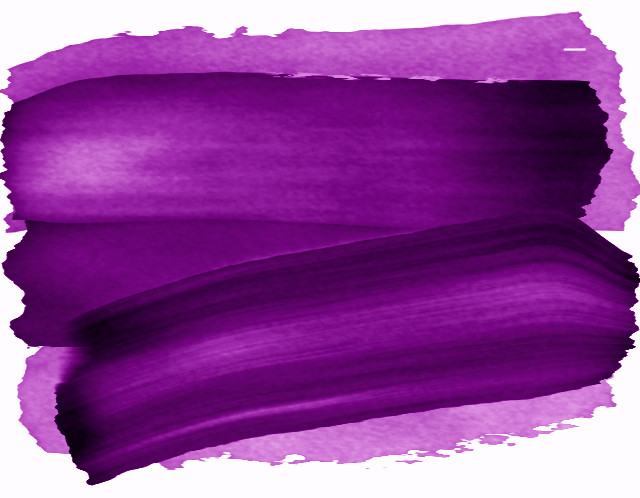
A WebGL 2 fragment shader for this background:

```glsl
#version 300 es
precision highp float;
// Broad violet watercolour strokes on white paper. Each stroke is a region
// bounded by smooth profiles and bristle noise; it sets a pigment density,
// which a colour ramp turns into paint.
uniform vec2 u_resolution;
out vec4 fragColor;

// Pigment ramp, from bare paper to the thickest paint
const vec3 RAMP[7] = vec3[7](vec3(.995, .99, .995), vec3(.84, .51, .86),
  vec3(.64, .18, .69), vec3(.46, .02, .51), vec3(.32, .01, .36),
  vec3(.18, 0, .22), vec3(.05, 0, .07));
// Stroke edges: depth below the top at nine even steps across
const float WASH_TOP[9] = float[9](.142, .087, .067, .062, .064, .057, .045, .028, .013);
const float UPPER_TOP[9] = float[9](.214, .161, .149, .146, .152, .157, .161, .162, .164);
const float UPPER_BASE[9] = float[9](.44, .448, .443, .441, .449, .457, .457, .44, .44);
const float LOWER_TOP[9] = float[9](.712, .633, .575, .529, .499, .471, .442, .424, .52);
const float LOWER_BASE[9] = float[9](1.04, .985, .926, .884, .859, .832, .811, .789, .757);
const float PALE_BASE[9] = float[9](.89, .918, .926, .925, .926, .918, .888, .859, .79);
// Density across the lower stroke, from top edge to base
const float BANDS[9] = float[9](3.5, 4.3, 4.1, 2.95, 2.75, 3.2, 3.8, 3.2, 3.9);
const float BRISTLE = .042; // raggedness of stroke ends
const float DRY = .055;     // broken paint along dry edges
const float GRAIN = .55;    // paper tooth

float hash(vec2 p) {
  vec3 q = fract(p.xyx * .1031);
  q += dot(q, q.yzx + 33.33);
  return fract((q.x + q.y) * q.z);
}
float noise(vec2 p) {
  vec2 i = floor(p), f = fract(p);
  f = f * f * (3. - 2. * f);
  return mix(mix(hash(i), hash(i + vec2(1, 0)), f.x),
             mix(hash(i + vec2(0, 1)), hash(i + 1.), f.x), f.y);
}
// Three octaves, centred on zero
float fbm(vec2 p) {
  float sum = 0., gain = .57;
  for (int i = 0; i < 3; i++, gain *= .5, p = p * 2.03 + 17.)
    sum += gain * (noise(p) - .5);
  return sum;
}
// Catmull-Rom curve through nine even knots
float profile(float k[9], float t) {
  t = clamp(t, 0., 1.) * 8.;
  int i = min(int(t), 7);
  float f = t - float(i), b = k[i], c = k[i + 1];
  float a = k[max(i - 1, 0)], d = k[min(i + 2, 8)];
  return b + .5 * f * (c - a + f * (2. * a - 5. * b + 4. * c - d + f * (3. * (b - c) + d - a)));
}
float bow(float x, float centre, float width) { float q = (x - centre) / width; return q * q; }
float bump(float x, float centre, float width) { return exp(-bow(x, centre, width)); }
float blob(vec2 p, float x, float y, float w, float h) { return bump(p.x, x, w) * bump(p.y, y, h); }
float rim(float d, float width) { return exp(-max(d, 0.) / width); }
float inside(float d) { float e = .8 / u_resolution.y; return smoothstep(-e, e, d); }
float all4(float a, float b, float c, float d) { return min(min(a, b), min(c, d)); }

void main() {
  vec2 p = gl_FragCoord.xy / u_resolution;
  p.y = 1. - p.y;
  float x = p.x, y = p.y, tone = 0.;
  float rag = BRISTLE * fbm(p * vec2(7, 65)), dry = DRY * fbm(p * vec2(26, 85) + 40.);
  float cloud = fbm(p * vec2(9, 12));

  // Pale lower wash with a broken base
  float base = profile(PALE_BASE, x) - y + dry * mix(.25, 1., smoothstep(.15, .3, x));
  float left = .026 + .05 * bow(y, .795, .117);
  float d = all4(x - left + rag * .5, .955 - x + rag, base, y - .67);
  float paint = 1.15 + cloud + .35 * rim(d, .006) + .3 * bump(x, .07, .08);
  tone = mix(tone, paint, inside(d));

  // Pale upper wash, reaching down the right side
  float top = y - profile(WASH_TOP, x);
  float right = mix(.905, .972, smoothstep(.02, .14, y)) + .028 * bump(y, .375, .06);
  d = all4(top + dry * mix(.12, 1., bump(x, .33, .17)), .465 - y + rag,
           x - .012 + rag, right - x + rag * .7);
  paint = 1.35 + .5 * cloud + .45 * bump(x, .15, .2) + .3 * rim(d, .006);
  paint += .4 * smoothstep(.03, .09, top) * smoothstep(.95, .85, x);
  tone = mix(tone, paint, inside(d));
  tone *= 1. - inside(.0025 - abs(y - .099 + rag * .1)) * inside(.017 - abs(x - .898));

  // Middle wedge with a lobed left end
  float seam = y - profile(UPPER_BASE, x), lower = y - profile(LOWER_TOP, x);
  left = .042 - .043 * bump(y, .533, .035) - .025 * bump(y, .655, .025);
  d = all4(x - left + rag * .5, .8 - x, y - .43, .69 - y + dry * .7);
  paint = 3. + cloud + 1.3 * rim(x - left, .06) + .9 * rim(seam, .02);
  paint += .6 * blob(p, .12, .66, .1, .06) - .8 * rim(-lower, .006) * smoothstep(.25, .4, x);
  tone = mix(tone, paint, inside(d));

  // Upper stroke: glow at the left, heavy pigment at the right
  top = y - profile(UPPER_TOP, x);
  left = .004 + .018 * bow(y, .31, .126);
  right = .95 - .035 * bow(y, .285, .134);
  d = all4(top + dry * .08, dry * .06 - seam, x - left + rag * .7, right - x + rag * .7);
  paint = 2.95 + .7 * cloud + .9 * fbm(p * vec2(4, 45)) + 1.4 * smoothstep(.6, .92, x);
  paint -= 1.25 * blob(vec2(x, y + .28 * (x - .14)), .13, .335, .16, .075);
  paint += blob(p, .9, .28, .15, .13) - .65 * blob(p, .34, .33, .3, .1);
  paint += .9 * rim(top, .035) + 1.5 * rim(x - left, .022) + .5 * rim(-seam, .015);
  tone = mix(tone, paint, inside(d));
  // Skipped flecks along its top
  float fleck = inside(.005 - abs(top + dry * .15)) * smoothstep(.38, .46, x) * smoothstep(.84, .78, x);
  tone = mix(tone, 1., fleck * smoothstep(0., .12, fbm(p * vec2(40, 150))));

  // Lower stroke: curved bands that follow its edges
  base = profile(LOWER_BASE, x) - y;
  float v = lower / max(lower + base, .01);
  left = .086 + .055 * bow(max(y, .8), .8, .17) - rag * .6;
  right = .995 - .056 * bow(y, .6, .175);
  d = all4(lower + dry * .08, base + dry * .16, right - x + rag, 1.);
  paint = profile(BANDS, v) + 1.2 * fbm(vec2(x * 3., v * 22.)) + .7 * fbm(vec2(x * 5., v * 75.));
  paint += 1.5 * rim(x - left, .06) + 1.3 * rim(right - x, .035) + .5 * rim(lower, .008);
  paint += 2. * blob(p, .115, .84, .04, .08) + 1.1 * blob(p, .18, .675, .11, .06);
  paint += .7 * blob(p, .9, .46, .16, .04) - .6 * blob(p, .83, .585, .14, .06);
  paint -= .5 * blob(p, .33, .7, .13, .06) + 1.2 * bump(v, .86, .022) * bump(x, .45, .17);
  float softness = mix(.06, .003, smoothstep(.72, .8, y));
  tone = mix(tone, paint, inside(d) * smoothstep(0., softness, x - left));

  // Paper tooth, then density to colour
  float tooth = fbm(vec2(x + .4 * y, y - .3 * x) * vec2(110, 160));
  tone = clamp(tone + GRAIN * tooth * smoothstep(.3, 1., tone), 0., 5.999);
  int shade = int(tone);
  fragColor = vec4(mix(RAMP[shade], RAMP[shade + 1], fract(tone)), 1);
}
```
